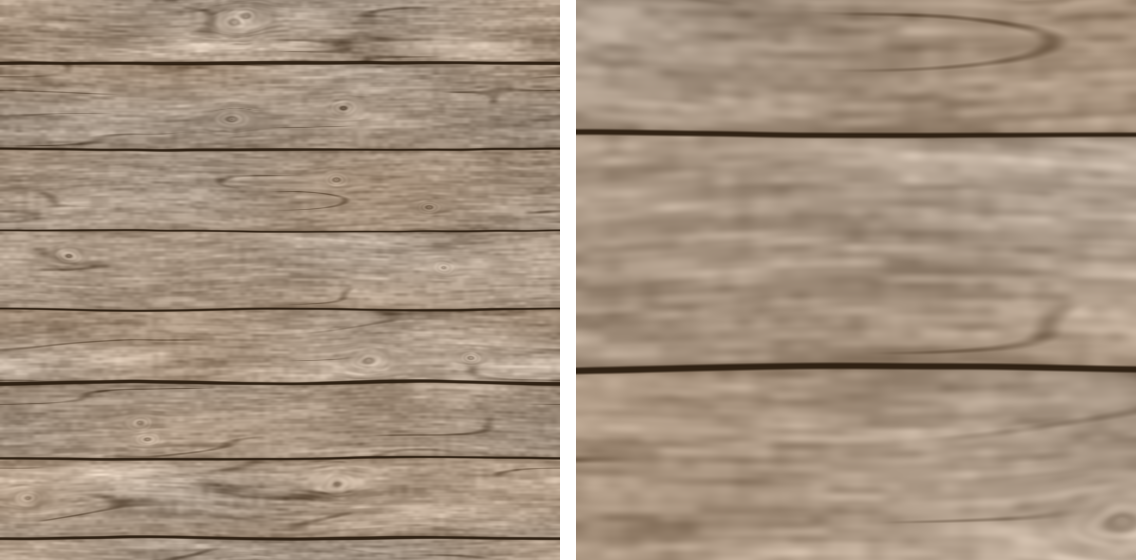
Left, the full canvas; right, a detail of the centre.
A Shadertoy shader for this texture:

```glsl
// Seven weathered horizontal wood planks with dark gaps, fine grain, cracks and knots.

#define PLANKS 7
#define FIRST_GAP 0.039                      // height of the lowest gap
#define GAP_HALF_WIDTH vec2(0.0013, 0.0032)  // thinnest, thickest
#define GAP_WAVE 0.007
#define KNOTS_PER_PLANK 2
#define KNOT_SIZE vec2(0.021, 0.012)
#define GRAIN_CONTRAST 1.15
#define CRACK_DEPTH 0.17
#define BLEACH 0.11
#define WOOD_COLOR vec3(0.650, 0.578, 0.506)
#define GAP_COLOR vec3(0.170, 0.115, 0.060)

const float TAU = 6.28319;

float hash(vec2 p) {
    vec3 q = fract(p.xyx * 0.1031);
    q += dot(q, q.yzx + 33.33);
    return fract((q.x + q.y) * q.z);
}

// Value noise on a grid of scale.x by scale.y cells, seamless across x.
float noise(vec2 p, vec2 scale, float seed) {
    p *= scale;
    vec2 cell = floor(p), f = p - cell;
    f = f * f * (3.0 - 2.0 * f);
    float x0 = mod(cell.x, scale.x), x1 = mod(cell.x + 1.0, scale.x);
    float y = cell.y + 61.0 * seed;
    return mix(mix(hash(vec2(x0, y)), hash(vec2(x1, y)), f.x),
               mix(hash(vec2(x0, y + 1.0)), hash(vec2(x1, y + 1.0)), f.x), f.y);
}

// Height of a gap at x: uneven spacing plus a slow wave.
float gapHeight(int i, float x) {
    float id = float(i % PLANKS);
    float spacing = -0.0115 - 0.013 * cos(TAU * (id - 4.0) / float(PLANKS));
    float wave = noise(vec2(x, 0.5), vec2(4.0, 1.0), id + 20.0) - 0.5;
    float nick = noise(vec2(x, 0.5), vec2(17.0, 1.0), id + 30.0) - 0.5;
    return FIRST_GAP + float(i) / float(PLANKS) + spacing
         + GAP_WAVE * wave + 0.0015 * nick;
}

// Adds the shade of one knot and bends the grain height around it.
float knotShade(vec2 p, float plank, float index, inout float grainY) {
    vec2 seed = vec2(plank * 7.0 + 3.0, index * 13.0 + 5.0);
    vec2 centre = vec2(hash(seed), 0.03 + 0.07 * hash(seed + 41.0));
    vec2 d = p - centre;
    d.x -= round(d.x);
    float size = mix(0.6, 1.2, hash(seed + 83.0));
    float r = length(d / (KNOT_SIZE * size));
    r += 0.35 * (noise(p, vec2(50.0, 90.0), plank) - 0.5);
    grainY -= 0.75 * d.y * exp(-0.3 * r * r);
    float darkness = mix(0.08, 0.32, pow(hash(seed + 127.0), 2.0));
    float rings = 0.045 * cos(10.0 * r) * exp(-0.8 * r * r);
    float halo = 0.05 * exp(-5.0 * (r - 0.9) * (r - 0.9));
    return rings + halo - darkness * smoothstep(0.5, 0.1, r);
}

// Brightness offset of the wood; p.y is the height above the plank's lower edge.
float woodShade(vec2 p, int plank) {
    float id = float(plank);
    float grainY = p.y + 0.010 * noise(p, vec2(4.0, 14.0), id + 1.0);
    float shade = 0.03 * (hash(vec2(id, 9.0)) - 0.5);
    for (int k = 0; k < KNOTS_PER_PLANK; k++)
        shade += knotShade(p, id, float(k), grainY);
    vec2 g = vec2(p.x, grainY);

    // Grain: broad stains, streaks, fibres and small flecks.
    float stain = noise(g, vec2(6.0, 24.0), id + 2.0) - 0.5;
    float streak = noise(g, vec2(9.0, 110.0), id + 3.0) - 0.5;
    float fibre = noise(g, vec2(28.0, 230.0), id + 4.0) - 0.5;
    float fleck = noise(g, vec2(90.0, 150.0), id + 5.0) - 0.5;
    shade += GRAIN_CONTRAST * (0.10 * stain + 0.11 * streak + 0.11 * fibre + 0.07 * fleck);

    // Cracks: thin contour lines of stretched noise, broken into runs.
    float contour = abs(noise(g, vec2(4.0, 34.0), id + 6.0) - 0.5);
    float run = smoothstep(0.48, 0.75, noise(g, vec2(7.0, 30.0), id + 7.0));
    shade -= CRACK_DEPTH * run * smoothstep(0.06, 0.0, contour);

    // Bleached bands on some of the even planks.
    float amount = plank % 2 == 0 ? min(abs(id - 4.0) * 0.5, 1.0) : 0.0;
    float centre = 0.105 - 0.035 * min(id, 2.0);
    float band = exp(-pow((p.y - centre) / 0.03, 2.0));
    float patches = smoothstep(0.15, 0.75, noise(g, vec2(8.0, 35.0), id + 8.0));
    float worn = 0.5 + noise(g, vec2(22.0, 120.0), id + 9.0);
    return shade + BLEACH * amount * band * patches * worn;
}

void mainImage(out vec4 fragColor, in vec2 fragCoord) {
    vec2 uv = fragCoord / iResolution.xy;
    float pixel = 1.0 / iResolution.y;
    if (uv.y < gapHeight(0, uv.x)) uv.y += 1.0;

    // Find the plank, and the cover and soft shadow of the gaps.
    int plank = 0;
    float above = 0.0, gap = 0.0, shadow = 0.0;
    for (int i = 0; i <= PLANKS; i++) {
        float d = uv.y - gapHeight(i, uv.x);
        if (d >= 0.0 && i < PLANKS) { plank = i; above = d; }
        float id = float(i % PLANKS);
        float width = mix(GAP_HALF_WIDTH.x, GAP_HALF_WIDTH.y, hash(vec2(id, 17.0)));
        width *= 0.7 + 0.6 * noise(vec2(uv.x, 0.5), vec2(6.0, 1.0), id + 40.0);
        float edge = 0.0006 + 0.6 * pixel;
        gap = max(gap, 1.0 - smoothstep(width - edge, width + edge, abs(d)));
        shadow = max(shadow, exp(-abs(d) / 0.004));
    }

    float shade = woodShade(vec2(uv.x, above), plank) - 0.13 * shadow;
    float warmth = 0.024 * (noise(uv, vec2(3.0, 9.0), float(plank)) - 0.5);
    vec3 wood = WOOD_COLOR + shade + warmth * vec3(1.0, 0.0, -1.0);
    fragColor = vec4(clamp(mix(wood, GAP_COLOR, 0.95 * gap), 0.0, 1.0), 1.0);
}
```
